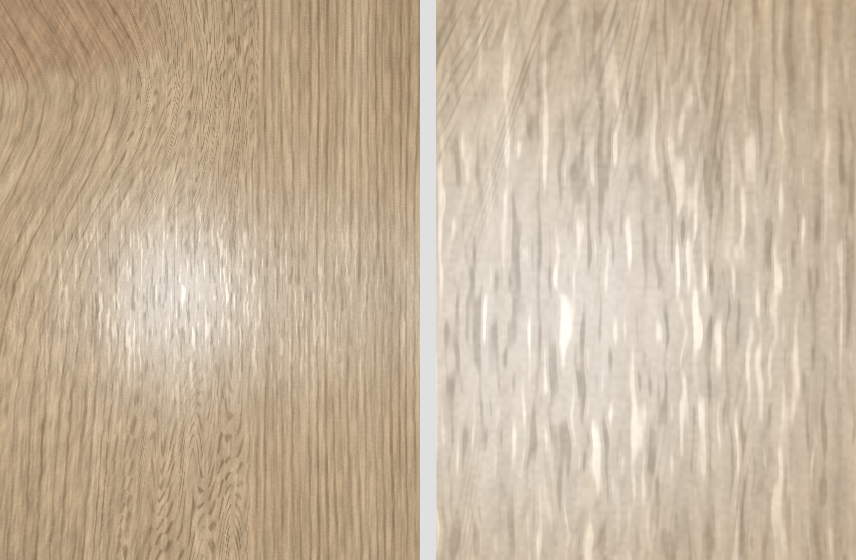
Left, the full canvas; right, a detail of the centre.
Give the GLSL for this texture, as a WebGL 1 fragment shader.

```glsl
precision highp float;
uniform vec2 u_resolution;

#define BEND 0.18
#define BEND_HEIGHT 1.08
#define SEAM 0.60
#define WIDE_RINGS 17.0
#define EXTRA_RINGS 33.0
#define LINE_WIDTH 0.0043
#define LINE_DEPTH 0.72
#define PORE_DEPTH 0.10
#define LAMP vec2(0.42, 0.63)
#define GLINT 0.17

const vec3 GRAIN_DARK = vec3(0.54, 0.43, 0.32);
const vec3 WOOD_SHADE = vec3(0.685, 0.585, 0.46);
const vec3 WOOD_LIGHT = vec3(0.81, 0.725, 0.60);
const vec3 ROSY_SHADE = vec3(0.69, 0.56, 0.44);
const vec3 COOL_SHEEN = vec3(0.83, 0.79, 0.73);
const vec3 LAMP_WHITE = vec3(0.95, 0.925, 0.895);

float hash(vec2 p) {
  return fract(sin(dot(p, vec2(127.1, 311.7))) * 43758.5453);
}

float noise(vec2 p) {
  vec2 i = floor(p);
  vec2 f = fract(p);
  f = f * f * (3.0 - 2.0 * f);
  float low = mix(hash(i), hash(i + vec2(1.0, 0.0)), f.x);
  float high = mix(hash(i + vec2(0.0, 1.0)), hash(i + vec2(1.0, 1.0)), f.x);
  return mix(low, high, f.y);
}

float fbm(vec2 p) {
  float sum = 0.0;
  float gain = 0.5;
  for (int i = 0; i < 4; i++) {
    sum += gain * noise(p);
    p = p * 2.03 + 17.3;
    gain *= 0.5;
  }
  return sum / 0.9375;
}

float blob(vec2 p, vec2 radius) {
  vec2 q = p / radius;
  return exp(-dot(q, q));
}

// Sideways shift of the growth rings: a bend near the top, straight at the right
float ringShift(vec2 p) {
  float rise = p.y - BEND_HEIGHT - 0.12 * p.x;
  float reach = rise > 0.0 ? 0.24 : 0.31;
  float bump = BEND * exp(-rise * rise / (reach * reach));
  float lean = 0.08 * (p.y - 0.6);
  return (bump + lean) * (1.0 - smoothstep(0.28, 0.64, p.x));
}

// x: dark ring line, y: soft shade beside it
vec2 rings(vec2 p, float u, float feather) {
  float t = u - 0.16;
  float root = sqrt(t * t + 0.01);
  float density = WIDE_RINGS + EXTRA_RINGS * 0.5 * (1.0 + t / root);
  float phase = WIDE_RINGS * u + EXTRA_RINGS * 0.5 * (t + root);
  phase += 0.8 * (noise(vec2(u * 12.0, p.y * 2.5)) - 0.5);
  phase += 0.16 * (noise(vec2(u * 60.0, p.y * 38.0)) - 0.5);

  // In the feathered middle the lines break into short leaning dashes
  float dash = fract(p.y * 20.0 + 5.0 * noise(vec2(u * 34.0, p.y * 4.0)));
  phase -= 0.6 * feather * (dash - 0.5);
  float dashEnds = smoothstep(0.0, 0.16, dash) * (1.0 - smoothstep(0.84, 1.0, dash));

  float id = floor(phase);
  float f = fract(phase);
  float center = 0.5 + 0.36 * (hash(vec2(id, 3.0)) - 0.5);
  float halfWidth = LINE_WIDTH * density * (0.7 + 0.6 * hash(vec2(id, 8.0)));
  float line = 1.0 - smoothstep(0.25 * halfWidth, halfWidth, abs(f - center));
  float worn = smoothstep(0.15, 0.6, noise(vec2(id * 7.3, p.y * mix(7.0, 20.0, feather))));
  line *= mix(0.45, 1.0, worn) * (0.5 + 0.5 * hash(vec2(id, 21.0)));
  line *= mix(1.0, dashEnds, 0.75 * feather);
  float shade = smoothstep(0.0, center, f) * (1.0 - smoothstep(center, 1.0, f));
  return vec2(line, shade);
}

void main() {
  vec2 p = gl_FragCoord.xy / u_resolution.x;
  float u = p.x - ringShift(p);
  float seam = SEAM + 0.025 * (p.y - 0.6);
  float rightBoard = smoothstep(seam - 0.015, seam + 0.015, p.x);
  float feather = smoothstep(0.2, 0.38, p.x) * (1.0 - rightBoard);

  // Base tone with broad bands and a rosy upper left
  float tone = 0.5 + 0.7 * (fbm(vec2(u * 14.0, p.y * 1.6)) - 0.5);
  tone += 0.35 * (noise(vec2(u * 80.0, p.y * 2.5)) - 0.5);
  vec3 color = mix(WOOD_SHADE, WOOD_LIGHT, clamp(tone, 0.0, 1.0));
  float rosyEdge = 1.10 + 0.17 * p.x + 0.06 * (fbm(p * vec2(18.0, 7.0)) - 0.5);
  float rosy = smoothstep(rosyEdge, rosyEdge + 0.07, p.y) * (1.0 - smoothstep(0.28, 0.48, p.x));
  color = mix(color, ROSY_SHADE, 0.7 * rosy);

  // Sheen of the lamp and its cool spill to the right
  vec2 toLamp = p - LAMP;
  float edge = 0.75 + 0.5 * fbm(vec2(p.x * 70.0, p.y * 12.0));
  float core = blob(toLamp, vec2(0.19, 0.19)) * edge;
  float halo = blob(toLamp, vec2(0.33, 0.29));
  float spill = blob(p - vec2(0.92, 0.64), vec2(0.34, 0.24));

  // Growth rings, fading beneath the glare
  vec2 ring = rings(p, u, feather);
  float fade = (1.0 - 0.45 * clamp(core + 0.4 * halo, 0.0, 1.0)) * (1.0 - 0.22 * rightBoard);
  color *= 1.0 - 0.03 * ring.y;
  color = mix(color, GRAIN_DARK, LINE_DEPTH * ring.x * fade);

  // Fine pores along the grain and slanted flecks across it
  float pores = noise(vec2(u * 240.0, p.y * 22.0)) - 0.5;
  float flecks = noise(vec2((p.x - 0.35 * p.y) * 130.0, p.y * 34.0)) - 0.5;
  color *= 1.0 + PORE_DEPTH * (1.6 * pores + (1.0 - rightBoard) * flecks);

  color = mix(color, COOL_SHEEN, clamp(0.34 * halo + 0.40 * spill, 0.0, 0.7));
  color = mix(color, LAMP_WHITE, clamp(0.72 * core, 0.0, 0.9));

  // Embossed hairline scratches that catch the light, long and short
  float jitter = 0.7 * noise(p * vec2(30.0, 45.0));
  float longHair = noise(vec2(p.x * 230.0 + jitter, p.y * 13.0));
  float shortHair = noise(vec2(p.x * 270.0 + jitter + 40.0, p.y * 48.0));
  float hair = 0.6 * longHair + 0.4 * shortHair;
  float bright = smoothstep(0.56, 0.82, hair);
  float groove = 1.0 - smoothstep(0.18, 0.42, hair);
  float lit = clamp(blob(toLamp, vec2(0.36, 0.25)) + 0.3 * spill, 0.0, 1.0);
  color += lit * GLINT * (bright - 0.8 * groove);

  // Corner falloff and fine surface speckle
  color *= 1.0 - 0.06 * smoothstep(0.45, 1.0, length(p - vec2(0.5, 0.64)));
  color += 0.04 * (noise(p * 280.0) - 0.5);
  gl_FragColor = vec4(clamp(color, 0.0, 1.0), 1.0);
}
```
